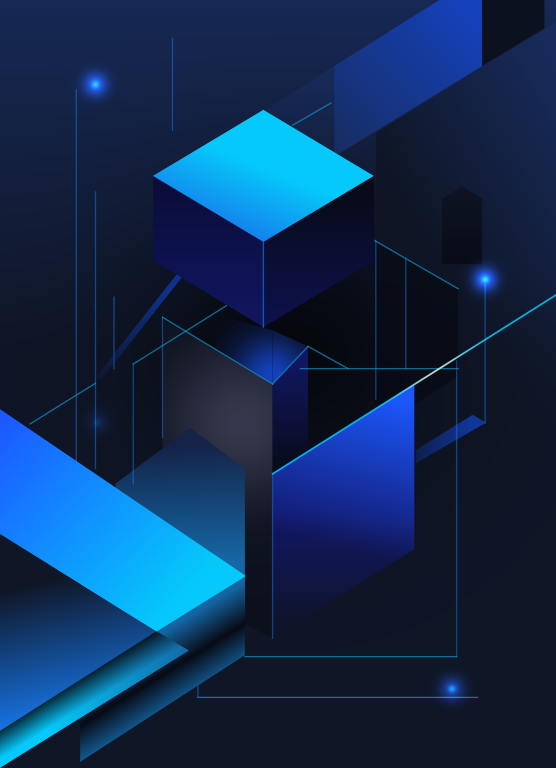
A Shadertoy shader for this background:

```glsl
// Isometric night scene: a floating cube, glassy slabs and columns, neon lines.
// Upright-sided panels are layered back to front, tinted by linear ramps;
// points of light come last. The canvas is 72.2 x 100 units.

const vec3 INK = vec3(.03, .04, .08);
const vec3 NIGHT = vec3(.06, .085, .15);
const vec3 NAVY = vec3(.09, .17, .36);
const vec3 SLATE = vec3(.21, .22, .3);
const vec3 INDIGO = vec3(.07, .09, .4);
const vec3 ROYAL = vec3(.1, .32, .92);
const vec3 AZURE = vec3(.09, .47, .92);
const vec3 TEAL = vec3(.08, .4, .64);
const vec3 CYAN = vec3(.02, .79, .98);

float ramp(float v, float a, float b) { return clamp((v - a) / (b - a), 0., 1.); }

vec3 blend(vec3 c, vec3 d, float v, float a, float b) { return mix(c, d, ramp(v, a, b)); }

// Antialiased step: 1 where d is positive
float edge(float d) {
    float w = 70. / iResolution.y;
    return smoothstep(-w, w, d);
}

// Quad from x = l to r; h: top left, top right, low left, low right
float panel(vec2 p, float l, float r, vec4 h) {
    vec2 y = mix(h.xz, h.yw, (p.x - l) / (r - l));
    return edge(p.x - l) * edge(r - p.x) * edge(y.x - p.y) * edge(p.y - y.y);
}

// Region below a pitched roof
float gable(vec2 p, float x, float y, float slope) {
    return edge(y - slope * abs(p.x - x) - p.y);
}

float stroke(vec2 p, vec2 a, vec2 b, float halfWidth) {
    vec2 ab = b - a;
    float t = clamp(dot(p - a, ab) / dot(ab, ab), 0., 1.);
    return 1. - smoothstep(0., 130. / iResolution.y, length(p - a - ab * t) - halfWidth);
}

float glow(vec2 p, float x, float y, float radius) {
    vec2 q = (p - vec2(x, y)) / radius;
    return exp(-dot(q, q));
}

void lay(inout vec3 col, vec3 tint, float mask) { col = mix(col, tint, mask); }

vec3 backdrop(vec2 p) {
    vec3 col = blend(NIGHT, NAVY, p.y, 55., 108.);
    col *= 1. - .65 * glow(p, 38., 55., 19.);
    // Slabs at the upper right
    lay(col, blend(NIGHT, NAVY, p.y, 70., 92.), panel(p, 28., 43.4, vec4(81.5, 91.4, 70, 70)));
    lay(col, blend(NAVY, ROYAL * .8, p.x + p.y, 122., 160.), panel(p, 43.4, 62.6, vec4(91.4, 103.5, 79.6, 91.4)));
    lay(col, NIGHT * .8, panel(p, 62.6, 70.7, vec4(101, 101, 91.4, 96.3)));
    vec3 wall = blend(NIGHT * .95, NAVY, p.x + p.y * .6, 96., 128.);
    lay(col, wall, panel(p, 48.8, 73., vec4(82.7, 97.6, 30, 30)) * ramp(p.y, 40., 65.));
    // Pillar, recess and ledge
    float pillar = panel(p, 57.4, 62.6, vec4(76, 76, 65.6, 65.6)) * gable(p, 60., 75.7, .6);
    lay(col, blend(INK, NIGHT, p.y, 64., 78.), pillar);
    lay(col, INK * .9, .7 * panel(p, 48.6, 59.5, vec4(68.7, 62.4, 44, 51)));
    float ledge = panel(p, 54., 63., vec4(41.4, 47, 39.7, 44.9)) * gable(p, 61.2, 46.1, .6);
    lay(col, ROYAL * .65, ledge * ramp(p.x, 50., 61.));
    return col;
}

void columns(inout vec3 col, vec2 p) {
    // Hollow column with a lit floor
    vec3 lit = mix(INK, ROYAL * .8, glow(p, 35.4, 51., 5.));
    lay(col, lit, panel(p, 28., 35.4, vec4(59, 57, 54.5, 50)));
    lay(col, lit, panel(p, 35.4, 40., vec4(57, 54.9, 50, 54.9)));
    vec3 grey = mix(NIGHT * .75, SLATE, glow(p, 31.5, 45., 10.));
    lay(col, grey, panel(p, 21.1, 35.4, vec4(58.7, 50, 24, 16.9)));
    lay(col, blend(INK, INDIGO, p.y, 38., 54.), panel(p, 35.4, 40., vec4(50, 54.9, 38.3, 41)));
    // Tall blue face
    vec3 face = blend(NIGHT * .9, INDIGO, p.y, 17., 33.);
    face = blend(face, ROYAL * 1.07, p.y + p.x * .25, 40., 61.);
    lay(col, face, panel(p, 35.4, 53.8, vec4(38.3, 49.9, 16.9, 28.5)));
    // Translucent teal block
    float block = panel(p, 15., 31.8, vec4(45, 45, 20, 20)) * gable(p, 24.7, 44.3, .75);
    lay(col, blend(NAVY * .8, TEAL * 1.1, p.y, 42., 27.), .9 * block);
}

void lineWork(inout vec3 col, vec2 p) {
    // Uprights hold x, low, high; wires hold both ends
    vec3 uprights[12] = vec3[](vec3(9.9,40,88.3), vec3(12.4,39,75), vec3(22.4,83,95),
        vec3(14.8,52,61.3), vec3(17.3,37,52.6), vec3(21.1,43,58.7), vec3(48.8,48,68.7),
        vec3(52.7,52,66.4), vec3(59.3,14.5,53), vec3(25.7,9.2,21.2), vec3(63,44.9,63), vec3(35.4,16.9,38.3));
    vec4 wires[10] = vec4[](vec4(3.9,44.8,12.4,50.1), vec4(17.3,52.6,29.4,60.2),
        vec4(21.1,58.7,35.4,50), vec4(35.4,50,40,54.9), vec4(40,54.9,45.2,52), vec4(48.6,68.7,59.5,62.4),
        vec4(38,83.7,43,86.6), vec4(39,52,59.5,52), vec4(31.8,14.5,59.3,14.5), vec4(25.7,9.2,62,9.2));
    for (int i = 0; i < 12; i++) lay(col, AZURE, .5 * stroke(p, uprights[i].xy, uprights[i].xz, 0.));
    for (int i = 0; i < 10; i++) lay(col, mix(TEAL, CYAN, .5), .7 * stroke(p, wires[i].xy, wires[i].zw, 0.));
    // Long bright ray and broad blue bar
    vec3 ray = mix(CYAN, vec3(.85, 1, .95), glow(p, 56.5, 51.5, 5.));
    lay(col, ray, .85 * stroke(p, vec2(35.4, 38.3), vec2(73, 62.1), .03));
    lay(col, ROYAL * .6, stroke(p, vec2(13, 51), vec2(24, 65), .3) * ramp(p.y, 49., 62.));
}

void leftSlabs(inout vec3 col, vec2 p) {
    float rise = p.y - .623 * p.x;
    lay(col, blend(INK, TEAL, abs(rise + 1.), 0., 5.5), panel(p, 10.4, 31.8, vec4(25, 25, .8, 14.7)));
    vec3 strip = blend(CYAN, TEAL, p.x, 6., 25.);
    lay(col, blend(strip, INK, rise, 1.2, 5.6), panel(p, -1., 24.7, vec4(30.5, 15.2, -.6, 15.4)));
    vec3 side = blend(AZURE, NIGHT, rise + p.x * .4, 4., 23.);
    lay(col, side, panel(p, -1., 20.3, vec4(31.1, 17.8, 4.2, 17.8)));
    vec3 top = blend(ROYAL * 1.1, CYAN, p.x - .9 * p.y, -40., 4.);
    lay(col, top, panel(p, -1., 31.8, vec4(47.4, 25.1, 31.1, 10.6)) * edge(rise - 5.1));
}

void cube(inout vec3 col, vec2 p) {
    lay(col, INDIGO * mix(.9, .55, ramp(p.y, 60., 76.)), panel(p, 19.9, 34.2, vec4(77.1, 68.5, 66.1, 57.4)));
    lay(col, blend(INDIGO * .75, INK, p.y, 58., 76.), panel(p, 34.2, 48.6, vec4(68.5, 77.1, 57.4, 66.1)));
    float lid = gable(p, 34.2, 85.7, .6) * gable(vec2(p.x, -p.y), 34.2, -68.5, .6);
    lay(col, blend(AZURE, CYAN, p.y + .4 * p.x, 81., 92.), lid);
    lay(col, AZURE, .7 * stroke(p, vec2(34.2, 57.4), vec2(34.2, 68.5), 0.));
}

void mainImage(out vec4 fragColor, in vec2 fragCoord) {
    vec2 p = fragCoord / iResolution.xy * vec2(72.2, 100);
    vec3 col = backdrop(p);
    columns(col, p);
    lineWork(col, p);
    leftSlabs(col, p);
    cube(col, p);
    // Points of light: x, y, strength
    vec3 lights[4] = vec3[](vec3(12.4,89,.8), vec3(63,63.6,1), vec3(58.7,10.3,.6), vec3(12.7,45,.15));
    for (int i = 0; i < 4; i++) {
        vec3 l = lights[i];
        col += l.z * (ROYAL * glow(p, l.x, l.y, 1.5) + CYAN * .7 * glow(p, l.x, l.y, .45));
    }
    fragColor = vec4(min(col, 1.), 1);
}
```
